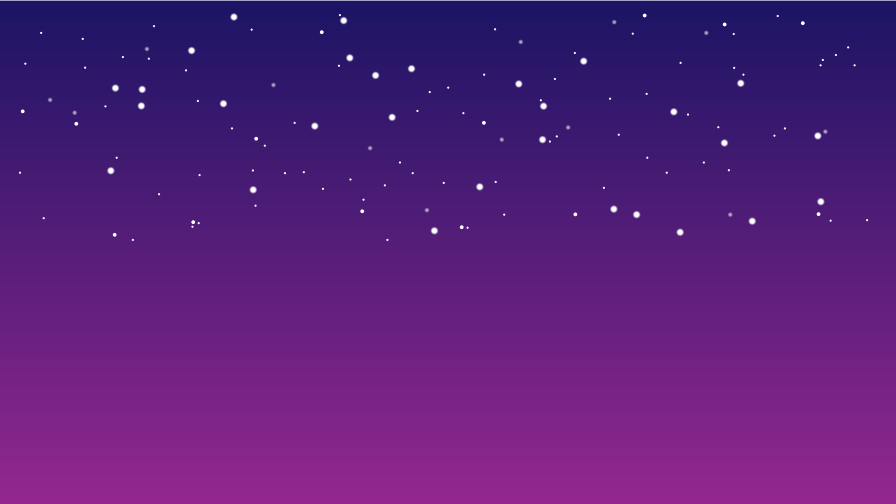
Give the GLSL for this background, as a WebGL 1 fragment shader.

```glsl
precision highp float;
// Night sky fading from indigo to magenta, with white stars scattered over the upper half.

uniform vec2 u_resolution;

float hash(float n) {
  return fract(sin(n * 127.1) * 43758.5453);
}

// Coverage of a round dot whose edge fades over +-blur, never sharper than a pixel.
float dot2d(vec2 offset, float radius, float blur, float pixel) {
  float soft = max(blur, 0.6 * pixel);
  return 1.0 - smoothstep(radius - soft, radius + soft, length(offset));
}

// Stars in four kinds: large glowing, crisp medium, dim hazy and tiny.
float starfield(vec2 p, float aspect, float pixel) {
  float light = 0.0;
  for (int i = 0; i < 132; i++) {
    float n = float(i);

    // Golden-ratio steps spread the columns evenly; hashes break up the order.
    float column = fract(n * 0.618034 + 0.06 * hash(n + 3.7));
    float depth = pow(hash(n + 41.3), 1.15);
    vec2 center = vec2(mix(0.02, 0.98, column) * aspect, mix(0.97, 0.52, depth));

    float radius = 0.0021;
    float blur = 0.0006;
    float brightness = 0.95;
    if (i < 29) {
      center.x = mix(0.08, 0.92, column) * aspect;
      radius = 0.0062;
      blur = 0.0027;
      brightness = 1.0;
    } else if (i < 43) {
      radius = 0.0037;
      brightness = 1.0;
    } else if (i < 57) {
      radius = 0.0036;
      blur = 0.0025;
      brightness = 0.6;
    }
    light = max(light, brightness * dot2d(p - center, radius, blur, pixel));
  }
  return light;
}

void main() {
  float pixel = 1.0 / u_resolution.y;
  float aspect = u_resolution.x * pixel;
  vec2 p = gl_FragCoord.xy * pixel;

  // Vertical sky gradient
  vec3 magenta = vec3(0.576, 0.153, 0.561);
  vec3 indigo = vec3(0.106, 0.078, 0.392);
  vec3 color = mix(magenta, indigo, p.y);

  // Stars
  color = mix(color, vec3(1.0), starfield(p, aspect, pixel));

  // Pale hairline along the top edge
  float hairline = clamp((p.y - 0.9984) / pixel + 0.5, 0.0, 1.0);
  color = mix(color, vec3(1.0), 0.75 * hairline);

  gl_FragColor = vec4(color, 1.0);
}
```
